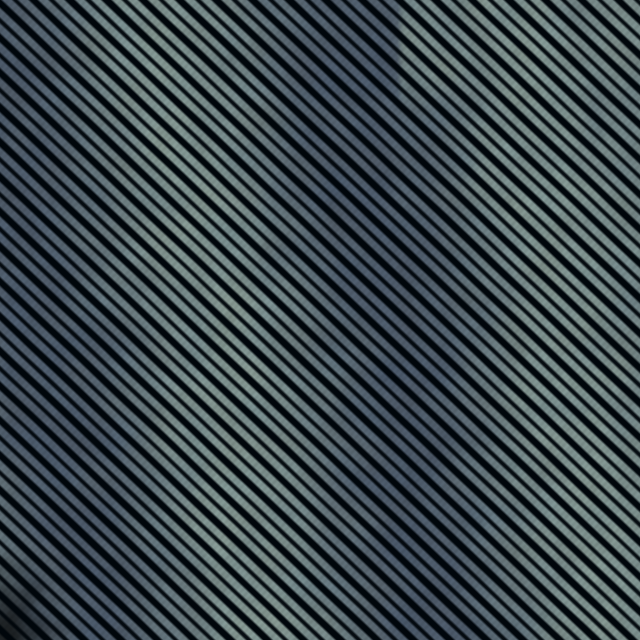
Write a WebGL 1 fragment shader that draws this pattern.

```glsl
precision highp float;
// Diagonal grey-green stripes on near-black, parted by alternately thick and
// thin gaps. Two stripes make one repeat; broad slanted bands, warped by
// gradient noise, shift the stripes between pale green and dull slate blue.

uniform vec2 u_resolution;

#define REPEATS vec2(17.5, 18.4)   // thick gaps across and down
#define PHASE 0.09                 // place of a thick gap in the repeat
#define THICK_GAP 0.27             // widths as a share of one repeat
#define THIN_GAP 0.16
#define SOFTNESS 0.06
#define BAND_PERIOD 0.56
#define BAND_SLANT 0.16
#define GRAIN 0.08
#define INK vec3(0.0, 0.022, 0.042)
#define PALE vec3(0.495, 0.57, 0.555)
#define SLATE vec3(0.295, 0.345, 0.405)

float hash(vec2 p) {
  vec3 q = fract(vec3(p.xyx) * 0.1031);
  q += dot(q, q.yzx + 33.33);
  return fract((q.x + q.y) * q.z);
}

float cornerGradient(vec2 cell, vec2 offset) {
  float angle = 6.2832 * hash(cell);
  return dot(vec2(cos(angle), sin(angle)), offset);
}

// Gradient noise, about -0.7 to 0.7
float noise(vec2 p) {
  vec2 i = floor(p), f = fract(p);
  vec2 w = f * f * f * (f * (f * 6.0 - 15.0) + 10.0);
  vec2 e = vec2(0.0, 1.0);
  float low = mix(cornerGradient(i, f), cornerGradient(i + e.yx, f - e.yx), w.x);
  float high = mix(cornerGradient(i + e.xy, f - e.xy),
                   cornerGradient(i + e.yy, f - e.yy), w.x);
  return mix(low, high, w.y);
}

// Darkness of a gap of the given width, centred on whole numbers
float gap(float s, float width, float soft) {
  float d = abs(fract(s + 0.5) - 0.5) - 0.5 * width;
  return 1.0 - smoothstep(-soft, soft, d);
}

// 0 in the slate bands, 1 in the pale ones
float paleness(vec2 p) {
  float warp = 0.05 * noise(p * 3.0 + 7.0) + 0.02 * noise(p * 9.0);
  float x = p.x - 0.25 - BAND_SLANT * p.y + warp;
  float band = 0.5 + 0.5 * cos(6.2832 * x / BAND_PERIOD);
  // Abrupt edge of the pale band near the top
  float abrupt = smoothstep(0.615, 0.632, p.x) * (1.0 - smoothstep(0.1, 0.22, p.y));
  band = max(band, 0.8 * abrupt);
  // The right side stays pale
  band = max(band, 0.75 * smoothstep(0.78, 0.95, p.x + 0.5 * warp));
  return clamp(band + 0.22 * noise(p * 14.0 + 3.0), 0.0, 1.0);
}

void main() {
  vec2 p = gl_FragCoord.xy / u_resolution;
  p.y = 1.0 - p.y;   // measured downward from the top

  // Position across and along the stripes
  float s = dot(p, vec2(-REPEATS.x, REPEATS.y)) - PHASE;
  float along = dot(p, normalize(REPEATS.yx));
  s += 0.02 * noise(p * 8.0);

  // Alternating gaps, slightly uneven in width
  float pixel = length(REPEATS / u_resolution);
  float soft = max(SOFTNESS, 0.7 * pixel);
  float uneven = 1.0 + 0.16 * noise(vec2(floor(2.0 * s + 0.5) * 0.37, along * 5.0));
  float dark = max(gap(s, THICK_GAP * uneven, soft),
                   0.95 * gap(s + 0.5, THIN_GAP * uneven, soft));

  // Stripe colour with fine beads and mottling
  vec3 stripe = mix(SLATE, PALE, paleness(p));
  float bead = sin(6.2832 * (along * 125.0 + 0.5 * floor(2.0 * s)));
  stripe *= 1.0 + GRAIN * (0.35 * bead + noise(p * 90.0) + noise(p * 24.0));
  stripe += vec3(-0.015, 0.0, 0.02) * noise(p * 18.0 + 11.0);

  // Worn, shaded corner at the lower left
  float corner = length((p - vec2(0.0, 1.0)) * vec2(1.0, 0.7));
  stripe *= mix(0.3, 1.0, smoothstep(0.0, 0.12, corner + 0.03 * noise(p * 30.0)));

  gl_FragColor = vec4(mix(stripe, INK, dark), 1.0);
}
```
